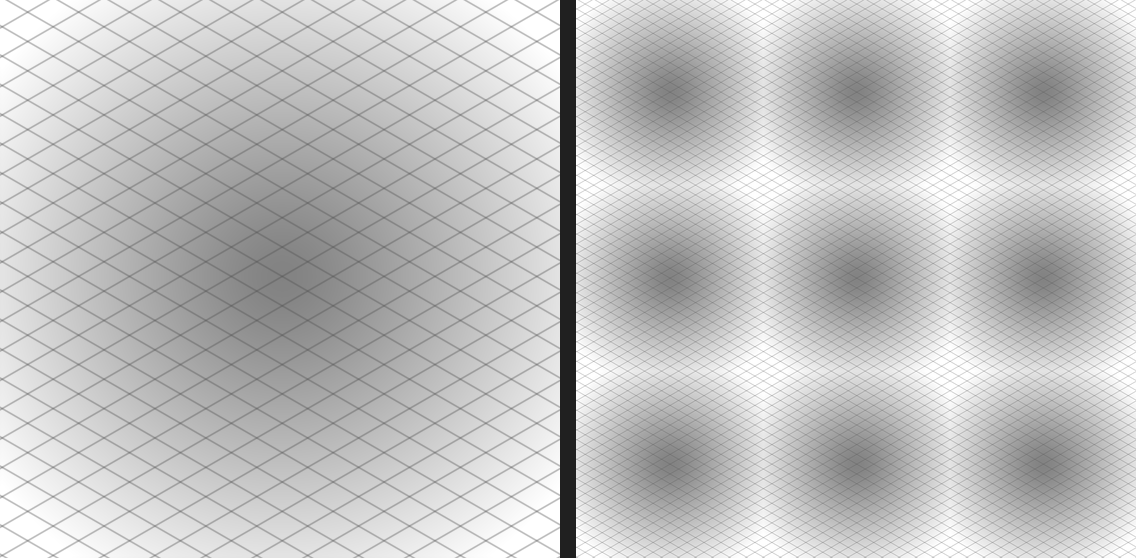
Left, the tile; right, the same tile 3 across and 3 down.
Give the GLSL for this pattern, as a Shadertoy shader.

```glsl
const vec2 CELLS = vec2(11.0, 19.0);      // diamonds across and down
const vec2 CENTRE = vec2(0.504, 0.5046);  // darkest point, on a grid crossing
const float LINE_WIDTH = 0.0029;          // in canvas heights
const float LINE_GREY = 0.31;
const float LINE_OPACITY = 0.39;

// Offset from the centre, wrapped so that opposite edges meet
vec2 wrappedOffset(vec2 uv, vec2 centre) {
    return fract(uv - centre + 0.5) - 0.5;
}

// Radial shade with a rounded tip, rising to white in the corners
float radialShade(vec2 offset) {
    float radius = sqrt(dot(offset, offset) + 0.0049);
    return min(0.45 + 0.875 * radius, 1.0);
}

// Coverage of parallel lines lying at whole values of dot(offset, slope)
float lineCoverage(vec2 offset, vec2 slope, vec2 canvas, float width, float pixel) {
    float phase = dot(offset, slope);
    float dist = abs(fract(phase + 0.5) - 0.5) / length(slope / canvas);
    return 1.0 - smoothstep(-pixel, pixel, dist - 0.5 * width);
}

void mainImage(out vec4 fragColor, in vec2 fragCoord) {
    vec2 canvas = vec2(iResolution.x / iResolution.y, 1.0);
    float pixel = 0.75 / iResolution.y;
    vec2 offset = wrappedOffset(fragCoord / iResolution.xy, CENTRE);

    // Background
    float grey = radialShade(offset);

    // Two families of diagonals, translucent so crossings darken
    for (float side = -1.0; side <= 1.0; side += 2.0) {
        vec2 slope = CELLS * vec2(1.0, side);
        float line = lineCoverage(offset, slope, canvas, LINE_WIDTH, pixel);
        grey = mix(grey, LINE_GREY, LINE_OPACITY * line);
    }

    fragColor = vec4(vec3(grey), 1.0);
}
```
